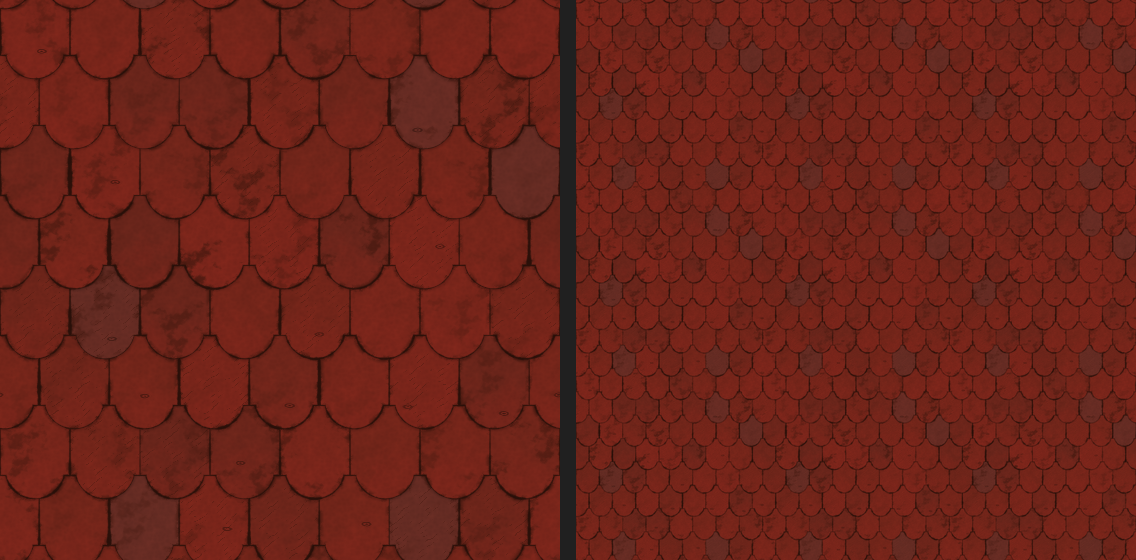
Left, the tile; right, the same tile 3 across and 3 down.
Reproduce this texture procedurally as a Shadertoy shader.

```glsl
#define COUNT 8.0
#define SHOULDER_Y 0.208
#define ROW_SHIFT 0.56
#define ARC_RADIUS 0.427
#define ARC_LIFT 0.094
#define NOTCH_X 0.415
#define LINE_WIDTH 0.013
#define STAIN_AMOUNT 0.75
#define GRAIN_CELLS 128.0
#define TAU 6.2831853

const vec3 RED   = vec3(0.45, 0.145, 0.10);
const vec3 WARM  = vec3(0.50, 0.145, 0.105);
const vec3 DULL  = vec3(0.41, 0.145, 0.105);
const vec3 ASH   = vec3(0.38, 0.18, 0.15);
const vec3 STAIN = vec3(0.24, 0.085, 0.05);
const vec3 GAP   = vec3(0.14, 0.055, 0.03);

float hash(vec2 p, float seed) {
    vec3 q = fract(vec3(p.xyx) * 0.1031 + seed * 0.1379);
    q += dot(q, q.yzx + 33.33);
    return fract((q.x + q.y) * q.z);
}

// Layered warped sines; the whole-number matrix keeps them periodic
float waves(vec2 p) {
    float sum = 0.0, amp = 0.5;
    for (int i = 0; i < 4; i++) {
        sum += amp * sin(p.x + 1.5 * sin(p.y + sin(p.x)));
        p = mat2(2, 1, -1, 2) * p + 1.7;
        amp *= 0.62;
    }
    return sum;
}

// Wrapping cellular noise: distance to the nearest point
float cellular(vec2 p, float period) {
    vec2 cell = floor(p);
    float nearest = 2.0;
    for (int y = -1; y <= 1; y++)
    for (int x = -1; x <= 1; x++) {
        vec2 c = cell + vec2(x, y), id = mod(c, period);
        vec2 point = c + vec2(hash(id, 1.0), hash(id, 2.0));
        nearest = min(nearest, distance(p, point));
    }
    return nearest;
}

float rowOffset(float row) {
    return mod(row, 2.0) < 0.5 ? ROW_SHIFT : 0.0;
}

void mainImage(out vec4 fragColor, in vec2 fragCoord) {
    vec2 uv = fragCoord / iResolution.xy;
    float aa = COUNT / iResolution.y;
    vec2 q = uv * COUNT - vec2(0.0, SHOULDER_Y);
    float row = floor(q.y), f = fract(q.y);

    // Shingle of this row, and the one hanging over it from the row above
    float lowX = q.x - rowOffset(row);
    float highX = q.x - rowOffset(row + 1.0);
    vec2 lowLocal = vec2(fract(lowX) - 0.5, f);
    vec2 highLocal = vec2(fract(highX) - 0.5, f - 1.0);
    float arc = length(highLocal - vec2(0.0, ARC_LIFT)) - ARC_RADIUS;
    bool isHigh = arc < 0.0;
    vec2 t = isHigh ? highLocal : lowLocal;
    vec2 highId = mod(vec2(floor(highX), row + 1.0), COUNT);
    vec2 id = isHigh ? highId : mod(vec2(floor(lowX), row), COUNT);

    // Base colour of each shingle, warmer towards its rounded end
    float tone = hash(id, 3.0), wear = hash(id, 4.0);
    vec2 phase = TAU * vec2(hash(id, 5.0), hash(id, 6.0));
    float broad = waves(TAU * uv * 6.0 + phase);
    float fine = waves(TAU * uv * 19.0 + phase.yx);
    vec3 col = mix(DULL, RED, smoothstep(0.0, 0.45, tone));
    col = mix(col, WARM, smoothstep(0.4, 1.0, tone) * 0.6);
    col = mix(col, WARM, 0.45 * smoothstep(0.5, -0.2, t.y + 0.25 * broad));
    col = mix(col, ASH, 0.75 * step(0.93, hash(id, 7.0)));

    // Stains, speckle and slanted scratches
    float stain = smoothstep(0.15, 1.0, broad + 0.35 * fine);
    col = mix(col, STAIN, STAIN_AMOUNT * stain * mix(0.12, 0.9, wear * wear));
    float grain = cellular(uv * GRAIN_CELLS, GRAIN_CELLS);
    col *= 1.0 + 0.06 * (grain - 0.45) + 0.035 * fine;
    float slant = sin(TAU * dot(uv, vec2(70, -90)) + 2.5 * broad);
    float scratch = smoothstep(0.8, 1.0, slant) * smoothstep(0.1, 0.6, fine);
    col = mix(col, STAIN, 0.4 * scratch * step(0.7, hash(id, 8.0)));

    // Flat ringed knots on a few shingles
    vec2 knotAt = vec2(hash(id, 9.0) - 0.5, hash(id, 10.0) - 0.3) * 0.5;
    float knot = length((t - knotAt) * vec2(1.0, 2.2)) + 0.012 * fine;
    float rings = smoothstep(0.12, 0.03, knot) * (0.5 + 0.5 * cos(knot * 110.0));
    col = mix(col, GAP, 0.6 * rings * step(0.84, hash(id, 11.0)));

    // Uneven gaps: tapered seams, scalloped ends and notched shoulders
    float rough = waves(TAU * uv * 11.0);
    vec2 seamId = mod(vec2(floor(lowX + 0.5), row), COUNT);
    float seamWidth = LINE_WIDTH * (0.35 + 1.5 * hash(seamId, 12.0));
    seamWidth *= mix(1.4, 0.5, f) * (1.0 + 0.4 * rough);
    float seam = isHigh ? 1.0 : 0.5 - abs(lowLocal.x);
    float arcWidth = LINE_WIDTH * (0.3 + 0.75 * hash(highId, 13.0));
    arcWidth *= 1.0 + 0.8 * rough;
    float shoulderX = abs(f < 0.5 ? lowLocal.x : highLocal.x);
    float shoulder = max(NOTCH_X - shoulderX, min(f, 1.0 - f));
    float gap = min(seam - seamWidth, abs(arc) - arcWidth);
    gap = min(gap, shoulder - LINE_WIDTH * (0.7 + 0.4 * rough));

    // Soft soot beside the gaps, and shade under the overlap
    float soot = smoothstep(0.07, 0.0, gap) * smoothstep(-0.3, 0.9, fine + rough);
    col = mix(col, STAIN, 0.55 * soot);
    col *= 1.0 - (isHigh ? 0.0 : 0.15 * smoothstep(0.06, 0.0, arc));
    col = mix(col, GAP, 0.9 * smoothstep(aa, -aa, gap));
    fragColor = vec4(col, 1.0);
}
```
